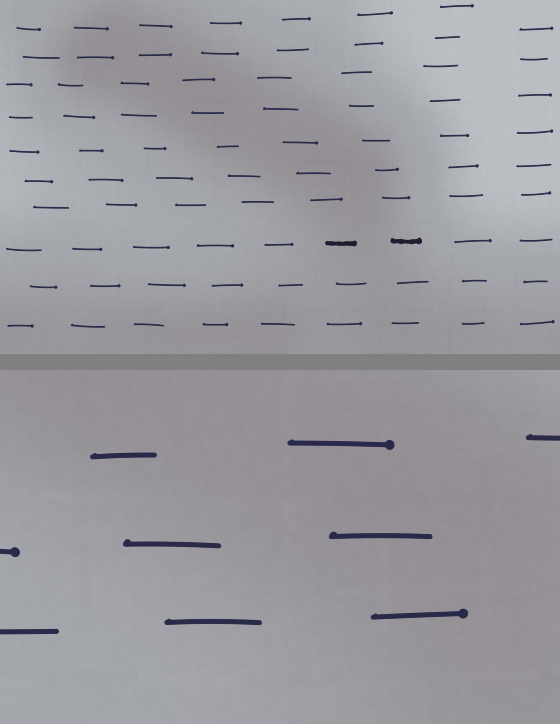
Top, the full canvas; bottom, a detail of the centre.
Give the GLSL for this pattern, as a WebGL 1 fragment shader.

```glsl
precision highp float;
// Ten rows of short navy pen strokes on softly lit, faintly creased paper.
// Row formulas bend the rows and spread the columns; a hash varies each stroke.
// Lengths are in sheet units (the canvas is 768 wide), with y pointing down.

uniform vec2 u_resolution;

const float SHEET_WIDTH = 768.0;
const float ROWS = 10.0;
const float MAX_COLUMNS = 9.0;
const vec3 PAPER_SHADE = vec3(0.575, 0.555, 0.575);
const vec3 PAPER_MID = vec3(0.64, 0.65, 0.67);
const vec3 PAPER_LIGHT = vec3(0.725, 0.745, 0.765);
const vec3 INK = vec3(0.14, 0.14, 0.27);
const vec3 HEAVY_INK = vec3(0.10, 0.09, 0.17);

float hash(vec2 p) {
  vec3 q = fract(vec3(p.xyx) * 0.1031);
  q += dot(q, q.yzx + 33.33);
  return fract((q.x + q.y) * q.z);
}

float noise(vec2 p) {
  vec2 cell = floor(p), f = fract(p);
  f = f * f * (3.0 - 2.0 * f);
  float top = mix(hash(cell), hash(cell + vec2(1.0, 0.0)), f.x);
  float bottom = mix(hash(cell + vec2(0.0, 1.0)), hash(cell + 1.0), f.x);
  return mix(top, bottom, f.y);
}

float segmentDistance(vec2 p, vec2 a, vec2 b) {
  vec2 ab = b - a;
  return length(p - a - ab * clamp(dot(p - a, ab) / dot(ab, ab), 0.0, 1.0));
}

// Row layout: stroke count, left indent and height at the left edge
float columnCount(float row) {
  return 7.0 + step(0.5, row) + step(6.5, row);
}

float rowIndent(float row) {
  if (row < 1.5) return 38.0 + 18.0 * row;
  if (row < 6.5) return 24.0 + 3.0 * (row - 2.0) * (row - 2.0);
  return 30.0 + 30.0 * mod(row + 1.0, 2.0);
}

float rowHeight(float row) {
  float wobble = 5.0 * sin(1.05 * row) * step(1.5, row) * step(row, 6.5);
  return 39.0 + 41.0 * row - wobble
       + 16.0 * step(6.5, row) + 12.0 * max(row - 7.0, 0.0);
}

// Stroke centre: columns widen to the right, upper rows curve upward
vec2 strokeCentre(float row, float t) {
  float end = mix(628.0, 735.0, step(0.5, row));
  float bow = 55.0 * exp(-(row - 2.0) * (row - 2.0) / 5.0);
  float x = mix(rowIndent(row), end, t) - 4.0 * bow * t * (1.0 - t);
  float bend = mix(2.0, 0.9, row / 9.0);
  float rise = (47.0 - 4.6 * row) * pow(x / SHEET_WIDTH, bend);
  return vec2(x, rowHeight(row) - rise);
}

// Distance to a slightly bowed pen line with optional blots at its ends
float strokeDistance(vec2 p, float halfLength, float radius, float slope, vec2 seed) {
  float along = p.x / halfLength;
  float sag = 1.8 * (hash(seed + 3.1) - 0.4);
  p.y -= slope * p.x + sag * (1.0 - min(along * along, 1.0));
  float d = length(vec2(max(abs(p.x) - halfLength, 0.0), p.y)) - radius;
  float endBlot = radius + 1.1 * step(0.4, hash(seed + 5.7));
  float startBlot = radius + 0.6 * step(0.7, hash(seed + 8.3));
  d = min(d, length(p - vec2(halfLength - 1.0, 0.0)) - endBlot);
  return min(d, length(p + vec2(halfLength - 1.0, 0.5)) - startBlot);
}

// Uneven light: a diagonal warm shadow, a dim lower edge, a bright right side
vec3 paperColor(vec2 p) {
  float shadow = segmentDistance(p, vec2(160.0, 70.0), vec2(480.0, 240.0)) / 125.0;
  float light = 0.77 - 0.72 * exp(-shadow * shadow);
  light += 0.28 * smoothstep(450.0, 720.0, p.x) * smoothstep(420.0, 150.0, p.y);
  light -= 0.56 * smoothstep(250.0, 470.0, p.y);
  light += 0.12 * (noise(p / 90.0) - 0.5);
  light = clamp(light, 0.0, 1.0);
  vec3 color = mix(PAPER_SHADE, PAPER_MID, smoothstep(0.0, 0.5, light));
  return mix(color, PAPER_LIGHT, smoothstep(0.5, 0.95, light));
}

// Faint broken folds on an irregular grid, plus fine grain
float paperRelief(vec2 p) {
  vec2 g = (p + 7.0 * vec2(noise(p.yx / 70.0), noise(p / 60.0))) / vec2(46.0, 41.0);
  vec2 fold = abs(fract(g) - 0.5) * 44.0;
  vec2 cell = floor(g);
  float crease = (hash(cell) - 0.5) * exp(-fold.x * fold.x / 6.0)
               + (hash(cell + 17.0) - 0.5) * exp(-fold.y * fold.y / 6.0);
  return 0.018 * crease + 0.012 * (noise(p / 3.0) - 0.5);
}

void main() {
  float unit = SHEET_WIDTH / u_resolution.x;
  vec2 p = vec2(gl_FragCoord.x, u_resolution.y - gl_FragCoord.y) * unit;
  vec3 color = paperColor(p) + paperRelief(p);

  for (float row = 0.0; row < ROWS; row++) {
    float count = columnCount(row);
    for (float column = 0.0; column < MAX_COLUMNS; column++) {
      if (column >= count) break;
      vec2 seed = vec2(column, row) + 1.0;
      float t = column / (count - 1.0);
      // Two neighbouring strokes are inked over several times
      float heavy = step(6.5, row) * step(row, 7.5) * step(4.5, column) * step(column, 6.5);
      float halfLength = mix(mix(14.0, 25.0, hash(seed)), 19.0, heavy);
      float radius = mix(1.15, 2.3 + 1.5 * noise(p / 5.0), heavy);
      float slope = mix(0.04, -0.05, t) + 0.07 * (hash(seed + 11.0) - 0.5);
      vec2 jitter = vec2(6.0, 3.0) * (vec2(hash(seed + 21.0), hash(seed + 31.0)) - 0.5);
      vec2 q = p - strokeCentre(row, t) - jitter;
      float d = strokeDistance(q, halfLength, radius, slope, seed);
      float cover = 1.0 - smoothstep(-0.6 * unit, 0.6 * unit, d);
      color = mix(color, mix(INK, HEAVY_INK, heavy), 0.95 * cover);
    }
  }
  gl_FragColor = vec4(color, 1.0);
}
```
